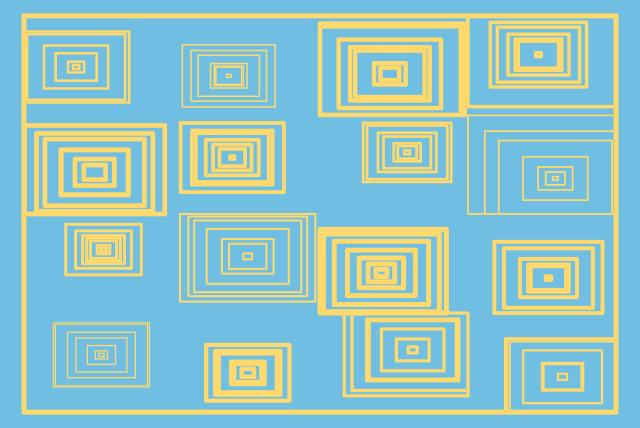
A WebGL 1 fragment shader for this pattern:

```glsl
precision highp float;
// A framed 4 x 4 grid of cells, each filled with nested rectangle outlines.
// Every cell has its own centre, reach and stroke; its rectangles are clipped
// to the cell, so the off-centre ones pile up along the cell borders.

uniform vec2 u_resolution;

const float GRID = 4.0;
const float RINGS = 7.0;
const vec2 MARGIN = vec2(0.056, 0.037);
const float FRAME_STROKE = 0.0115;
const vec3 SKY = vec3(0.44, 0.75, 0.89);
const vec3 STRAW = vec3(1.0, 0.85, 0.42);

float hash(vec2 p) {
  return fract(sin(dot(p, vec2(127.1, 311.7))) * 43758.5453);
}

// Evenly spread value in 0..1, different for each of the 16 cells
float cellRank(vec2 cell, float stride, float shift) {
  float index = cell.x * GRID + cell.y;
  return mod(index * stride + shift, GRID * GRID) / (GRID * GRID - 1.0);
}

// Signed distance to the outline of the box lo..hi, with rounded outer corners
float outline(vec2 p, vec2 lo, vec2 hi, float stroke) {
  vec2 q = abs(p - 0.5 * (lo + hi)) - 0.5 * (hi - lo);
  float box = length(max(q, 0.0)) + min(max(q.x, q.y), 0.0);
  return abs(box) - 0.5 * stroke;
}

// Nearest distance to the nested rectangles of one cell
float nest(vec2 p, vec2 cell, vec2 lo, vec2 size) {
  float stroke = mix(0.003, 0.0115, cellRank(cell, 7.0, 0.0));
  float reach = mix(0.55, 1.3, cellRank(cell, 11.0, 5.0));
  vec2 offset = vec2(hash(cell + 3.7), hash(cell + 9.2)) - 0.5;
  vec2 centre = lo + size * (0.5 + 0.3 * offset);
  float d = 1.0;
  for (float i = 0.0; i < RINGS; i++) {
    float jitter = 1.8 * hash(cell * 5.3 + i * 1.7 + 0.4);
    float scale = reach * abs(1.0 - (i + jitter) / RINGS);
    vec2 halfSize = 0.5 * size * max(scale, 0.03);
    vec2 a = max(centre - halfSize, lo);
    vec2 b = min(centre + halfSize, lo + size);
    d = min(d, outline(p, a, b, stroke));
  }
  return d;
}

void main() {
  // The canvas height is one unit
  vec2 p = gl_FragCoord.xy / u_resolution.y;
  vec2 canvas = u_resolution / u_resolution.y;
  vec2 size = (canvas - 2.0 * MARGIN) / GRID;

  float d = outline(p, MARGIN, canvas - MARGIN, FRAME_STROKE);
  for (float y = 0.0; y < GRID; y++) {
    for (float x = 0.0; x < GRID; x++) {
      vec2 cell = vec2(x, y);
      d = min(d, nest(p, cell, MARGIN + cell * size, size));
    }
  }

  // One-pixel soft edge
  float ink = clamp(0.5 - d * u_resolution.y, 0.0, 1.0);
  gl_FragColor = vec4(mix(SKY, STRAW, ink), 1.0);
}
```
